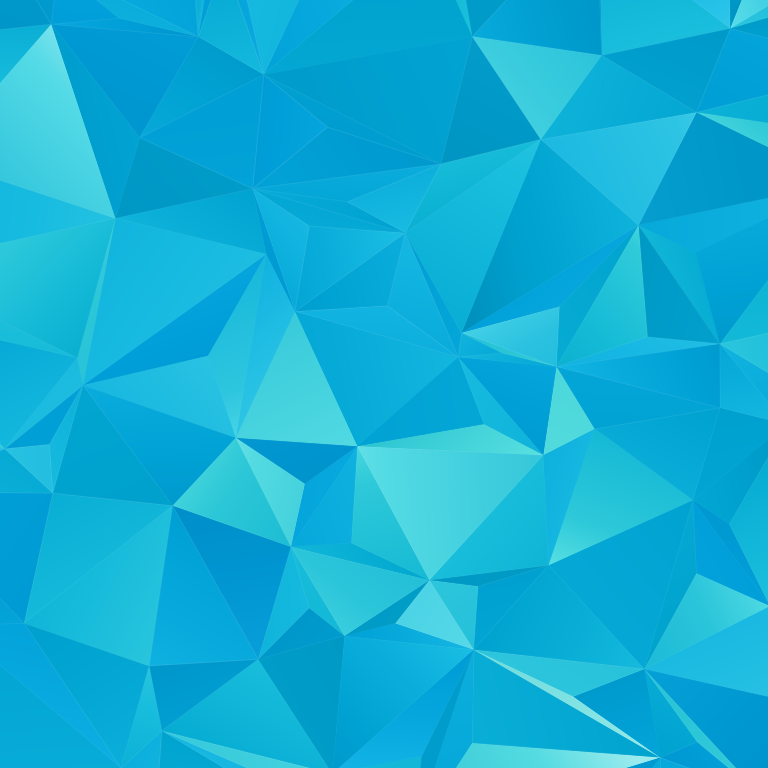
This background is drawn by a Shadertoy shader. Its source:

```glsl
// Low-poly backdrop of irregular cyan and blue triangles with soft gradients.

const float CELLS = 6.5; // lattice cells along the canvas height

vec3 hash3(vec2 p) {
    vec3 q = fract((p.xyx + 50.0) * vec3(0.1031, 0.1030, 0.0973));
    q += dot(q, q.yxz + 33.33);
    return fract((q.xxy + q.yzz) * q.zyx);
}

float cross2(vec2 a, vec2 b) { return a.x * b.y - a.y * b.x; }

float ramp(float t, float lo, float hi) { return clamp((t - lo) / (hi - lo), 0.0, 1.0); }

// Deep blue through cyan to pale aqua; stops follow the area shares.
vec3 palette(float t) {
    vec3 c = mix(vec3(0.0, 0.59, 0.79), vec3(0.0, 0.63, 0.83), ramp(t, 0.0, 0.12));
    c = mix(c, vec3(0.03, 0.67, 0.85), ramp(t, 0.12, 0.39));
    c = mix(c, vec3(0.09, 0.73, 0.87), ramp(t, 0.39, 0.67));
    c = mix(c, vec3(0.17, 0.77, 0.86), ramp(t, 0.67, 0.86));
    c = mix(c, vec3(0.32, 0.85, 0.88), ramp(t, 0.86, 0.96));
    return mix(c, vec3(0.57, 0.89, 0.91), ramp(t, 0.96, 1.0));
}

vec2 latticePoint(vec2 id) { return id + 0.5 + 0.94 * (hash3(id).xy - 0.5); }

// Distance to the line through a and b, positive on the left side.
float edgeDistance(vec2 p, vec2 a, vec2 b) {
    return cross2(b - a, p - a) / max(length(b - a), 1e-4);
}

// Distance to the nearest side, positive inside.
float triangleDistance(vec2 p, vec2 a, vec2 b, vec2 c) {
    float turn = sign(cross2(b - a, c - a));
    return min(min(turn * edgeDistance(p, a, b), turn * edgeDistance(p, b, c)),
               turn * edgeDistance(p, c, a));
}

// Colour of one triangle; offset runs from its centre.
vec3 shade(vec2 offset, vec2 centre, vec2 seed, float d) {
    vec3 look = hash3(seed + 7.3);
    vec3 slope = hash3(seed + 91.7);
    float gradient = dot(normalize(slope.xy - 0.4987), offset) * (0.25 + slope.z);

    // Some neighbours share the tone of a wider patch
    vec3 patchLook = hash3(floor(centre / 1.7) + 23.0);
    float tone = mix(look.x, patchLook.y, 0.85 * step(0.55, fract(look.z * 17.0)));
    tone = pow(tone, 1.3);
    tone = clamp(tone + 1.2 * gradient * tone * (1.0 - tone), 0.0, 1.0);
    vec3 col = palette(tone) + 0.03 * gradient;
    col += (look.y - 0.5) * vec3(0.0, 0.02, -0.05);

    // Faint hairline seam
    float seam = 1.0 - smoothstep(0.0, 0.0014 * CELLS, d);
    return col + 0.1 * look.z * seam * (1.0 - col);
}

void mainImage(out vec4 fragColor, in vec2 fragCoord) {
    // A tilted lattice hides the grid directions
    float pixel = CELLS / iResolution.y;
    vec2 p = mat2(0.88, 0.475, -0.475, 0.88) * fragCoord * pixel + vec2(13.0, 4.0);
    vec2 cell = floor(p - 0.5);
    vec4 sum = vec4(0.0);

    // Corners of the 3 by 3 cells around the pixel
    vec2 corner[16];
    for (int k = 0; k < 16; k++) corner[k] = latticePoint(cell + vec2(k % 4 - 1, k / 4 - 1));

    // Two facets per cell
    for (int n = 0; n < 18; n++) {
        int quad = n / 2;
        int k = quad % 3 + 4 * (quad / 3);
        vec2 a = corner[k], b = corner[k + 1], c = corner[k + 5], d = corner[k + 4];

        // Split along the shorter diagonal that lies inside the quad
        bool acInside = cross2(c - a, b - a) * cross2(c - a, d - a) < 0.0;
        bool bdInside = cross2(d - b, a - b) * cross2(d - b, c - b) < 0.0;
        if (!acInside || (bdInside && distance(a, c) > distance(b, d))) {
            vec2 first = a;
            a = b; b = c; c = d; d = first;
        }
        if (n % 2 == 1) { b = c; c = d; }
        if (triangleDistance(p, a, b, c) < -pixel) continue;

        // Some facets divide into three around an inner point
        vec2 seed = cell + vec2(quad % 3 - 1, quad / 3 - 1) + vec2(101 + 72 * (n % 2), 0);
        bool divided = hash3(seed + 31.0).x < 0.26;
        vec3 w = hash3(seed + 57.0) + 0.2;
        vec2 apex = divided ? (a * w.x + b * w.y + c * w.z) / (w.x + w.y + w.z) : c;
        int parts = divided ? 3 : 1;

        for (int part = 0; part < parts; part++) {
            float dist = triangleDistance(p, a, b, apex);
            float cover = smoothstep(-0.5 * pixel, 0.5 * pixel, dist);
            if (cover > 0.0) {
                vec2 centre = (a + b + apex) / 3.0;
                vec2 partSeed = seed + vec2(0, 97 * part);
                sum += vec4(shade(p - centre, centre, partSeed, dist), 1.0) * cover;
            }
            vec2 first = a;
            a = b; b = c; c = first;
        }
    }
    fragColor = vec4(sum.rgb / max(sum.a, 1e-3), 1.0);
}
```
